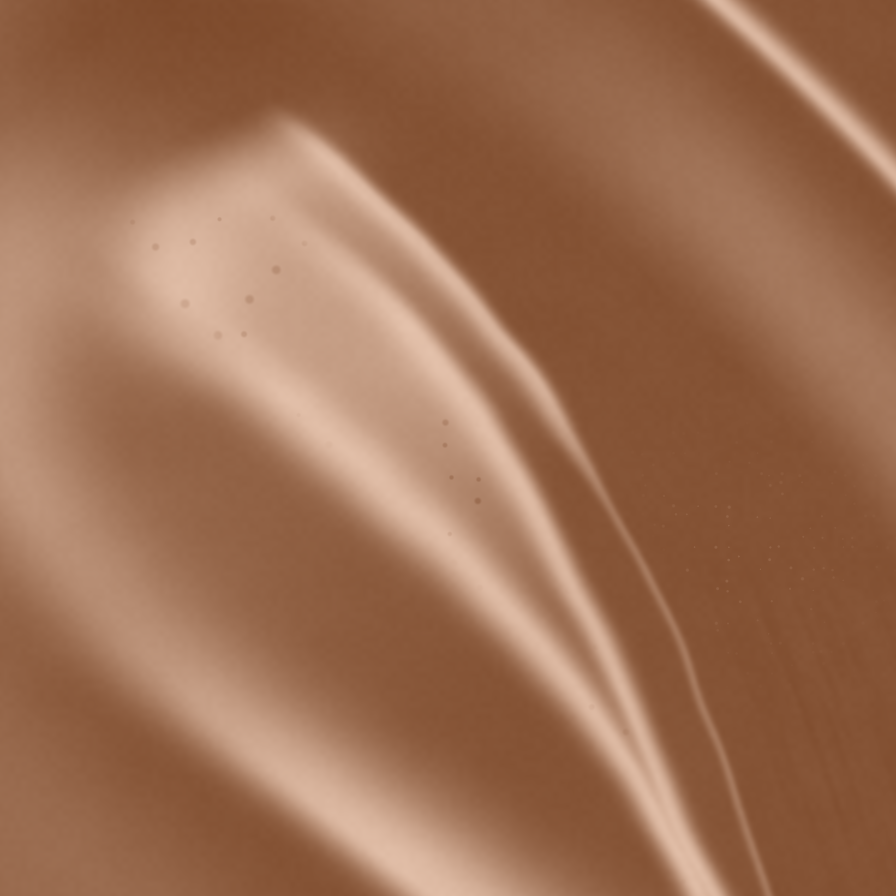
Give the GLSL for this texture, as a WebGL 1 fragment shader.

```glsl
precision highp float;
// Glossy folds of a creamy liquid: cubic crest curves give signed distances,
// which shape soft asymmetric highlights over a smooth tone field.
// Pores, grain and fine streaks are added before the tone becomes colour.

uniform vec2 u_resolution;

float hash(vec2 p) {
  return fract(sin(dot(p, vec2(127.1, 311.7))) * 43758.5453);
}

float noise(vec2 p) {
  vec2 i = floor(p), f = fract(p);
  f = f * f * (3.0 - 2.0 * f);
  return mix(mix(hash(i), hash(i + vec2(1.0, 0.0)), f.x),
             mix(hash(i + vec2(0.0, 1.0)), hash(i + vec2(1.0, 1.0)), f.x), f.y);
}

// Cubic x(y) through four x values evenly spaced from y = 0 to y = top.
float crestX(float y, float top, vec4 xs) {
  float t = y / top, a = t - 1.0 / 3.0, b = t - 2.0 / 3.0, c = t - 1.0;
  return dot(xs, vec4(-4.5 * a * b * c, 13.5 * t * b * c,
                      -13.5 * t * a * c, 4.5 * t * a * b));
}

// Approximate signed distance to a crest, positive on its right.
float crestDistance(vec2 p, float top, vec4 xs) {
  float x = crestX(p.y, top, xs);
  float slope = (crestX(p.y + 0.005, top, xs) - x) / 0.005;
  return (p.x - x) / sqrt(1.0 + slope * slope);
}

// Highlight with separate falloff on the left and right sides.
float ridge(float d, float leftWidth, float rightWidth) {
  float s = d / (d < 0.0 ? leftWidth : rightWidth);
  return exp(-s * s);
}

float glow(vec2 p, vec2 center, vec2 radius) {
  vec2 q = (p - center) / radius;
  return exp(-dot(q, q));
}

float screen(float base, float light) {
  return base + (1.0 - base) * light;
}

// Sparse soft dots, one possible dot per grid cell.
float pores(vec2 p, float cells) {
  vec2 id = floor(p * cells);
  vec2 center = 0.3 + 0.4 * vec2(hash(id + 3.1), hash(id + 7.7));
  float radius = 0.1 + 0.14 * hash(id + 5.3);
  float dotMask = 1.0 - smoothstep(radius * 0.3, radius, length(fract(p * cells) - center));
  return dotMask * step(0.76, hash(id));
}

void main() {
  vec2 p = gl_FragCoord.xy / u_resolution;
  vec2 warped = p + 0.006 * (vec2(noise(p * 14.0), noise(p * 14.0 + 31.0)) - 0.5);

  float outer = crestDistance(warped, 0.9, vec4(0.859, 0.75, 0.578, 0.285));
  float middle = crestDistance(warped, 0.81, vec4(0.797, 0.676, 0.532, 0.265));
  float inner = crestDistance(warped, 0.66, vec4(0.78, 0.65, 0.45, 0.18));
  float lower = crestDistance(p, 0.6, vec4(0.488, 0.247, 0.066, -0.01));
  float band = crestDistance(p, 1.0, vec4(1.25, 1.04, 0.76, 0.28));
  float corner = crestDistance(p, 1.0, vec4(1.55, 1.36, 1.12, 0.8));

  // Dark base, the broad band at upper right and the paler lower-left corner.
  float tone = 0.055;
  float bandLight = 0.1 + 0.2 * smoothstep(0.5, 0.9, p.x);
  tone += bandLight * smoothstep(-0.02, 0.09, band) * (1.0 - smoothstep(-0.17, -0.03, corner));
  tone += 0.2 * smoothstep(0.07, 0.23, -lower);
  tone += 0.13 * glow(p, vec2(0.2, 0.42), vec2(0.28, 0.2));
  tone -= 0.06 * glow(p, vec2(0.2, 1.0), vec2(0.2, 0.08));

  // Soft light at the left edge and along the lower fold.
  tone = screen(tone, 0.45 * glow(p, vec2(-0.01, 0.63), vec2(0.08, 0.2)));
  tone = screen(tone, 0.36 * glow(p, vec2(0.08, 0.72), vec2(0.12, 0.13)));
  float rise = smoothstep(0.04, 0.36, p.y);
  float lowerLight = mix(0.88, 0.42, rise) * (1.0 - smoothstep(0.42, 0.68, p.y));
  tone = screen(tone, lowerLight * ridge(lower, mix(0.03, 0.06, rise), 0.085));

  // Pale sheet between the inner and outer crests, fading at its upper left.
  float shoulder = p.y - 0.87 - 0.45 * (p.x - 0.3);
  float cap = 1.0 - smoothstep(-0.09, 0.025, shoulder);
  float sheet = cap * smoothstep(0.05, 0.2, p.x) * smoothstep(-0.02, 0.025, inner)
              * (1.0 - smoothstep(-0.008, 0.008, outer));
  float wedgeTone = mix(0.15, 0.65, smoothstep(0.25, 0.62, p.y));
  float grooveTone = mix(0.07, 0.6, smoothstep(0.46, 0.84, p.y));
  float sheetTone = mix(wedgeTone, grooveTone, smoothstep(-0.01, 0.025, middle));
  tone = mix(tone, sheetTone, sheet);
  tone = screen(tone, 0.62 * glow(p, vec2(0.205, 0.69), vec2(0.07, 0.09)));
  tone = screen(tone, 0.45 * cap * glow(p, vec2(0.28, 0.83), vec2(0.09, 0.07)));

  // Crest highlights.
  float innerWidth = mix(0.018, 0.042, smoothstep(0.05, 0.5, p.y));
  float innerLight = 0.84 * (1.0 - smoothstep(0.55, 0.72, p.y));
  tone = screen(tone, innerLight * ridge(inner, innerWidth, innerWidth * 0.75));
  float middleLight = 0.78 * (1.0 - smoothstep(0.62, 0.82, p.y));
  tone = screen(tone, middleLight * ridge(middle, mix(0.011, 0.026, smoothstep(0.1, 0.6, p.y)), 0.015));
  float outerRise = smoothstep(0.42, 0.58, p.y);
  float outerLight = mix(0.3, 0.76, outerRise) * cap;
  tone = screen(tone, outerLight * ridge(outer, mix(0.006, 0.02, outerRise), mix(0.005, 0.011, outerRise)));
  tone = screen(tone, 0.82 * ridge(corner, 0.013, 0.018));

  // Pores on the sheet, streaks and specks at lower right, faint grain overall.
  tone -= 0.16 * pores(p, 31.0) * sheet * (1.0 - smoothstep(-0.03, 0.0, middle));
  float rough = smoothstep(0.02, 0.08, outer) * (1.0 - smoothstep(0.3, 0.46, p.y));
  tone += 0.035 * rough * (noise(vec2(outer * 130.0, p.y * 7.0)) - 0.5);
  tone += 0.14 * pores(p + 0.37, 85.0) * smoothstep(0.02, 0.05, outer)
        * glow(p, vec2(0.82, 0.38), vec2(0.13, 0.1));
  tone += 0.025 * (noise(p * 150.0) - 0.5) + 0.02 * (noise(p * 22.0) - 0.5);

  vec3 color = mix(vec3(0.495, 0.295, 0.175), vec3(0.925, 0.795, 0.71), clamp(tone, -0.1, 1.0));
  gl_FragColor = vec4(color, 1.0);
}
```
